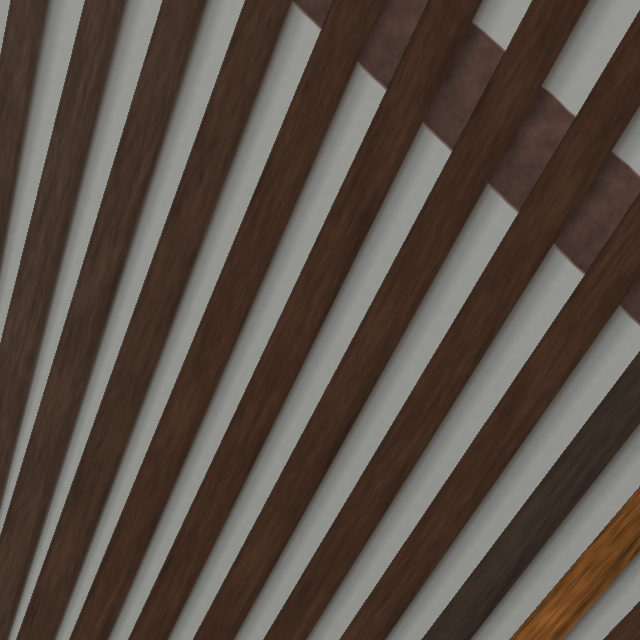
A three.js fragment shader for this pattern:

```glsl
// Draws a fan of dark wooden slats over a pale wall, crossed by a row of brown blocks.
varying vec2 vUv;

const vec3 WALL_LIGHT = vec3(0.58, 0.58, 0.565);
const vec3 WALL_MID = vec3(0.47, 0.47, 0.46);
const vec3 WALL_SHADE = vec3(0.32, 0.30, 0.28);
const vec3 WOOD_BROWN = vec3(0.235, 0.163, 0.12);
const vec3 WOOD_GREY = vec3(0.255, 0.20, 0.165);
const vec3 WOOD_ASH = vec3(0.20, 0.165, 0.135);
const vec3 WOOD_AMBER = vec3(0.40, 0.25, 0.12);
const vec3 BLOCK = vec3(0.285, 0.215, 0.19);
const vec3 BLOCK_RIM = vec3(0.50, 0.43, 0.40);
const float EDGE = 0.0014;

vec2 hashGradient(vec2 p) {
  vec2 h = vec2(dot(p, vec2(127.1, 311.7)), dot(p, vec2(269.5, 183.3)));
  return fract(sin(h) * 43758.55) * 2.0 - 1.0;
}

float gradientNoise(vec2 p) {
  vec2 i = floor(p);
  vec2 f = p - i;
  vec2 w = f * f * f * (f * (f * 6.0 - 15.0) + 10.0);
  float a = dot(hashGradient(i), f);
  float b = dot(hashGradient(i + vec2(1.0, 0.0)), f - vec2(1.0, 0.0));
  float c = dot(hashGradient(i + vec2(0.0, 1.0)), f - vec2(0.0, 1.0));
  float d = dot(hashGradient(i + vec2(1.0)), f - vec2(1.0));
  return mix(mix(a, b, w.x), mix(c, d, w.x), w.y);
}

// Slat edges run straight from the bottom to the top of the canvas.
float slatLeft(float k, float y) {
  float bottom = 0.026 + k * (0.0784 + k * 0.00452);
  float top = 0.384 + k * (0.1331 + k * (0.0046 + k * 0.00031));
  return mix(bottom, top, y);
}

float slatWidth(float k, float y) {
  return mix(0.0586 + 0.00046 * k * k, 0.073 + 0.005 * k, y);
}

float band(float lo, float hi, float x, float blur) {
  return smoothstep(lo - blur, lo + blur, x) * (1.0 - smoothstep(hi - blur, hi + blur, x));
}

// Weight of one chosen slat index.
float isSlat(float k, float target) {
  return 1.0 - step(0.5, abs(k - target));
}

vec3 woodColor(float k, float across, float y, float width) {
  vec2 p = vec2(across, y + k * 3.7);
  float streaks = gradientNoise(p * vec2(95.0, 11.0));
  float fibres = gradientNoise(p * vec2(240.0, 38.0) + 9.0);
  float blotches = gradientNoise(p * vec2(24.0, 7.0) + 31.0);
  vec3 base = mix(WOOD_GREY, WOOD_BROWN, smoothstep(-3.0, 2.0, k));
  base = mix(base, WOOD_ASH, isSlat(k, 6.0));
  float amber = isSlat(k, 7.0);
  base = mix(base, WOOD_AMBER, amber);
  float grain = streaks * 0.22 + fibres * 0.20 + blotches * 0.18;
  float s = across / width;
  float shade = 1.03 - 0.13 * smoothstep(0.65, 1.0, s) - 0.10 * (1.0 - smoothstep(0.0, 0.12, s));
  return base * shade * (1.0 + grain * (1.0 + amber));
}

// gap runs from 0 beside the left slat to 1 at the next one.
vec3 wallColor(vec2 uv, float gap) {
  vec3 color = mix(WALL_SHADE, WALL_MID, smoothstep(-0.02, 0.22, gap));
  color = mix(color, WALL_LIGHT, smoothstep(0.15, 0.62, gap));
  color *= 0.97 + 0.05 * uv.y;
  return color * (1.0 + 0.025 * gradientNoise(uv * 75.0));
}

vec3 blockColor(vec2 uv, float gap, float rise) {
  float mottling = gradientNoise(uv * 32.0) * 0.22 + gradientNoise(uv * 95.0) * 0.12;
  float shadow = mix(0.58, 1.0, smoothstep(-0.05, 0.5, gap + 0.22 * (1.0 - rise)));
  return BLOCK * (1.0 + mottling) * shadow * (0.95 + 0.15 * rise);
}

void main() {
  vec2 uv = vUv;
  float gap = 0.5;
  float coverage = 0.0;
  vec3 wood = WOOD_BROWN;

  // Find the slat at or left of this point and the gap that follows it.
  for (int n = 0; n < 14; n++) {
    float k = float(n) - 4.0;
    float left = slatLeft(k, uv.y);
    float width = slatWidth(k, uv.y);
    float right = left + width;
    if (uv.x > left - EDGE) {
      gap = (uv.x - right) / max(slatLeft(k + 1.0, uv.y) - right, 0.01);
      wood = woodColor(k, uv.x - left, uv.y, width);
      float softRight = mix(0.005, 0.002, smoothstep(-2.0, 3.0, k));
      coverage = smoothstep(left - EDGE, left + EDGE, uv.x)
        * (1.0 - smoothstep(right - softRight, right + softRight, uv.x));
    }
  }

  // Slanted row of blocks behind the slats, with pale worn rims.
  vec3 color = wallColor(uv, gap);
  float slant = 1.0 - uv.y - 0.93 * uv.x + 0.003 * gradientNoise(uv * 40.0);
  float rise = clamp((-0.42 - slant) / 0.235, 0.0, 1.0);
  vec3 block = blockColor(uv, gap, rise);
  float rim = band(-0.424, -0.419, slant, 0.002) + band(-0.657, -0.652, slant, 0.002);
  block = mix(block, BLOCK_RIM, 0.6 * rim);
  color = mix(color, block, band(-0.655, -0.42, slant, 0.002));

  color = mix(color, wood, coverage);
  gl_FragColor = vec4(color, 1.0);
}
```
